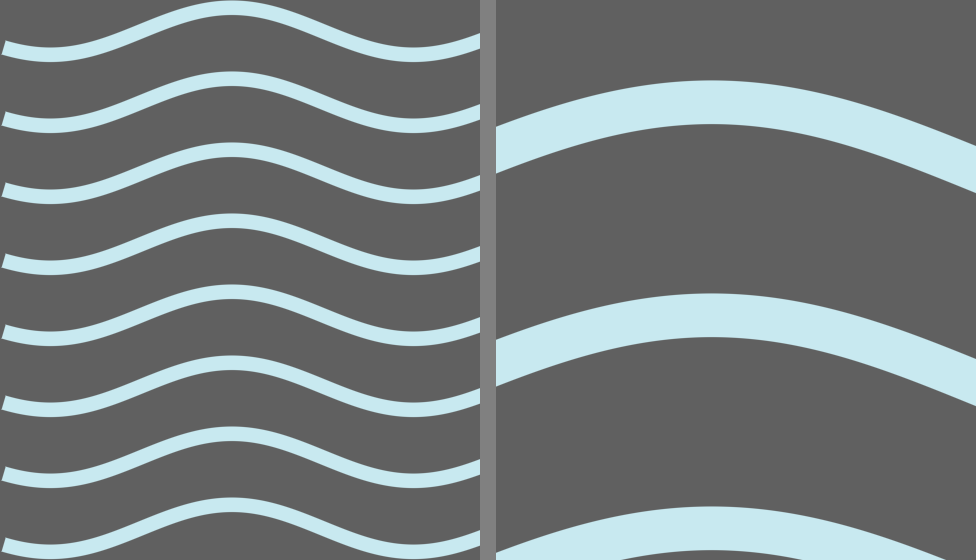
Left: the whole. Right: its middle third, enlarged.
A Shadertoy shader for this pattern:

```glsl
// Eight stacked pale blue wave lines on grey, each cut square at its left end.
const float TAU = 6.2831853;
const vec3 GREY = vec3(0.376);
const vec3 PALE_BLUE = vec3(0.784, 0.914, 0.941);

// Lengths are fractions of the canvas height.
const float ROW_COUNT = 8.0;
const float ROW_SPACING = 0.1268;
const float FIRST_ROW = 0.0566;
const float PERIOD = 0.6484;
const float CREST_X = 0.4141;
const float AMPLITUDE = 0.042;
const float LINE_WIDTH = 0.026;
const float START_X = 0.0065;

float wavePhase(float x, float crest, float period) {
    return TAU * (x - crest) / period;
}

// Height and slope of the wave at x.
vec2 wave(float x, float crest, float period, float amplitude) {
    float phase = wavePhase(x, crest, period);
    return amplitude * vec2(cos(phase), -sin(phase) * TAU / period);
}

// Signed distance to the stroked wave, first-order corrected by its slope.
float strokeDistance(vec2 p, vec2 curve, float width) {
    return abs(p.y - curve.x) / sqrt(1.0 + curve.y * curve.y) - 0.5 * width;
}

// Signed distance to a cut perpendicular to the wave at startX.
float capDistance(vec2 p, float startX, vec2 curve) {
    return -dot(p - vec2(startX, curve.x), normalize(vec2(1.0, curve.y)));
}

float coverage(float dist, float pixel) {
    return 1.0 - smoothstep(-0.75 * pixel, 0.75 * pixel, dist);
}

void mainImage(out vec4 fragColor, in vec2 fragCoord) {
    float pixel = 1.0 / iResolution.y;
    vec2 p = fragCoord * pixel;

    // Fold the canvas into one row, centred on its wave's midline.
    float row = clamp(round((p.y - FIRST_ROW) / ROW_SPACING), 0.0, ROW_COUNT - 1.0);
    p.y -= FIRST_ROW + row * ROW_SPACING;

    vec2 curve = wave(p.x, CREST_X, PERIOD, AMPLITUDE);
    vec2 startCurve = wave(START_X, CREST_X, PERIOD, AMPLITUDE);
    float dist = max(strokeDistance(p, curve, LINE_WIDTH),
                     capDistance(p, START_X, startCurve));

    fragColor = vec4(mix(GREY, PALE_BLUE, coverage(dist, pixel)), 1.0);
}
```
